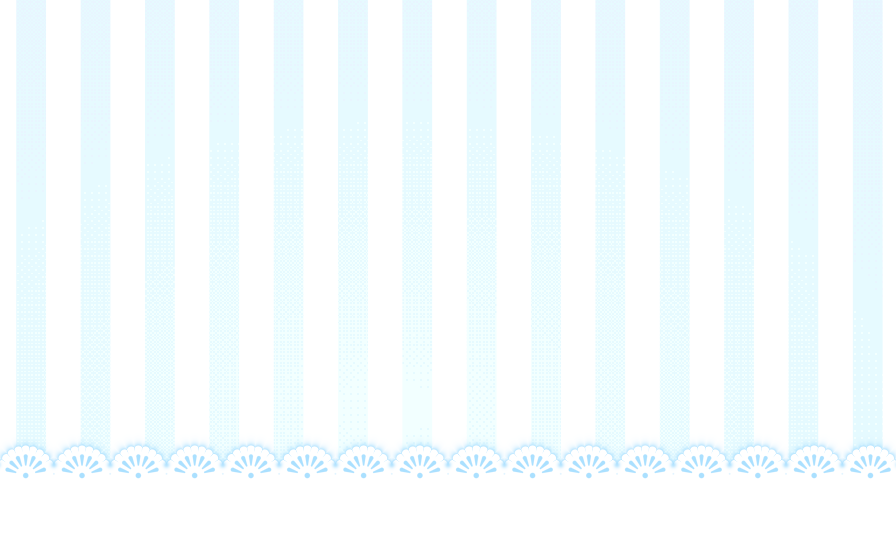
A Shadertoy shader for this pattern:

```glsl
// Pale blue dithered stripes above a white scalloped lace border of small fans.

float bayer2(vec2 cell) {
    cell = floor(cell);
    return fract(cell.x * 0.5 + cell.y * cell.y * 0.75);
}

float bayer4(vec2 cell) {
    return bayer2(cell * 0.5) * 0.25 + bayer2(cell) + 0.03;
}

// Coverage of a shape from its signed distance
float cover(float dist, float aa) {
    return 1.0 - smoothstep(-aa, aa, dist);
}

// Three blues, ordered-dithered and deepening away from the lower middle
vec3 stripeColor(vec2 p) {
    vec2 cell = floor(p * 512.0);
    vec2 c = (cell + 0.5) / 512.0;
    float depth = 1.45 * length(vec2(1.3 * (c.x - 0.45), (c.y - 0.15) / 0.455)) - 0.05;
    float level = floor(clamp(depth, 0.0, 1.99) + 1.0 - bayer4(cell));
    vec3 color = mix(vec3(0.95, 1.0, 1.0), vec3(0.90, 0.98, 1.0), step(0.5, level));
    return mix(color, vec3(0.91, 0.96, 1.0), step(1.5, level));
}

// Tapered slit, one of seven radiating from the fan's base
float slitDistance(vec2 q, float angle) {
    float turn = clamp(round(angle / 0.42), -3.0, 3.0) * 0.42;
    float s = sin(turn), c = cos(turn);
    vec2 local = vec2(c * q.x - s * q.y, s * q.x + c * q.y);
    float along = clamp(local.y, 0.19, 0.34);
    return length(local - vec2(0.0, along)) - mix(0.014, 0.036, (along - 0.19) / 0.15);
}

vec3 drawLace(vec3 color, vec2 p, float pixel) {
    // Sixteen fans; one unit is the width of a fan
    vec2 q = (p - vec2(0.0287, 0.0742)) * 15.91;
    float aa = pixel * 15.91 * 0.75;
    q.x -= round(q.x);
    float angle = atan(q.x, q.y);
    float radius = length(q);
    vec3 blue = vec3(0.65, 0.87, 1.0);

    // Scalloped edge, its soft outer shadow and the white cloth
    float scallop = abs(cos(angle * 11.2));
    float edge = min(radius - 0.485 - 0.05 * sqrt(scallop), q.y - 0.2);
    color = mix(color, blue, 0.85 * exp(-max(edge, 0.0) / 0.045));
    color = mix(color, vec3(1.0), cover(edge, aa));

    // Creases between the scallops
    float crease = (1.0 - smoothstep(0.0, 0.3, scallop))
        * smoothstep(0.41, 0.48, radius) * cover(edge, aa);
    color = mix(color, blue, 0.4 * crease * step(0.22, q.y));

    // Slits, base dot, and shaded joints between fans
    float cutout = min(slitDistance(q, angle), length(q) - 0.048);
    color = mix(color, blue, 0.95 * cover(cutout, aa));
    vec2 joint = vec2(0.5 - abs(q.x), q.y - 0.19);
    color = mix(color, blue, 0.8 * exp(-dot(joint, joint) / 0.003));
    float bead = length(joint + vec2(0.0, 0.16)) - 0.015;
    return mix(color, blue, 0.35 * cover(bead, aa));
}

void mainImage(out vec4 fragColor, in vec2 fragCoord) {
    // Canvas width is one unit
    vec2 p = fragCoord / iResolution.x;
    float pixel = 1.0 / iResolution.x;

    // Fourteen vertical stripes
    float x = p.x - 0.0348;
    x -= 0.07182 * round(x / 0.07182);
    vec3 color = mix(vec3(1.0), stripeColor(p), cover(abs(x) - 0.0166, pixel * 0.6));

    fragColor = vec4(drawLace(color, p, pixel), 1.0);
}
```
